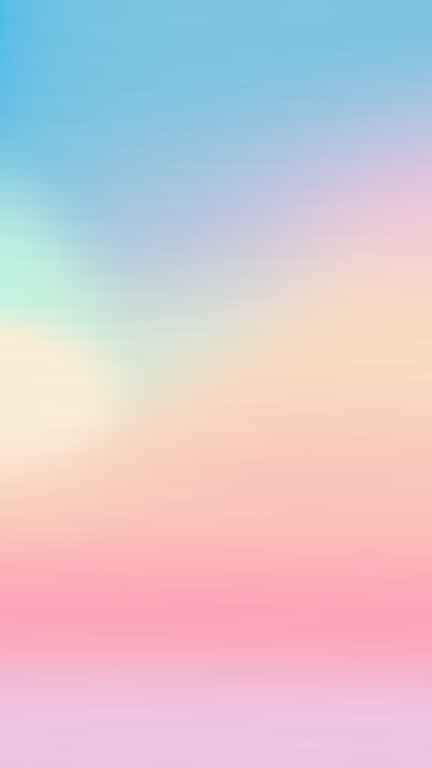
Reproduce this background procedurally as a WebGL 2 fragment shader.

```glsl
#version 300 es
precision highp float;
// Soft pastel sky: blue over lavender, mint and cream glows, peach, pink and orchid.

uniform vec2 u_resolution;
out vec4 fragColor;

const vec3 SKY = vec3(0.49, 0.77, 0.885);
const vec3 CYAN = vec3(0.31, 0.74, 0.91);
const vec3 AZURE = vec3(0.55, 0.80, 0.89);
const vec3 MIST = vec3(0.70, 0.78, 0.865);
const vec3 LILAC = vec3(0.91, 0.77, 0.87);
const vec3 MINT = vec3(0.76, 0.95, 0.88);
const vec3 SAGE = vec3(0.85, 0.91, 0.84);
const vec3 BLUSH = vec3(0.95, 0.83, 0.81);
const vec3 CREAM = vec3(0.975, 0.87, 0.765);
const vec3 IVORY = vec3(0.98, 0.93, 0.84);
const vec3 PEACH = vec3(0.98, 0.765, 0.73);
const vec3 PINK = vec3(0.99, 0.64, 0.715);
const vec3 ORCHID = vec3(0.94, 0.77, 0.89);

// Coverage of everything under a blurred edge.
float below(float height, float edge, float softness) {
    return 1.0 - smoothstep(edge - softness, edge + softness, height);
}

// Coverage of a blurred ellipse.
float blob(vec2 p, vec2 centre, vec2 radii, float softness) {
    return below(length((p - centre) / radii), 1.0, softness);
}

// Three colours blended from left to right.
vec3 across(float x, vec3 left, vec3 middle, vec3 right) {
    vec3 color = mix(left, middle, smoothstep(0.0, 0.36, x));
    return mix(color, right, smoothstep(0.25, 1.0, x));
}

float hash(vec2 p) {
    return fract(sin(dot(p, vec2(12.9898, 78.233))) * 43758.5453);
}

float valueNoise(vec2 p) {
    vec2 cell = floor(p);
    vec2 f = smoothstep(0.0, 1.0, fract(p));
    float low = mix(hash(cell), hash(cell + vec2(1.0, 0.0)), f.x);
    float high = mix(hash(cell + vec2(0.0, 1.0)), hash(cell + 1.0), f.x);
    return mix(low, high, f.y);
}

vec3 upperSky(vec2 p) {
    float corner = exp(-p.x / 0.10) * smoothstep(0.68, 1.0, p.y);
    vec3 color = mix(SKY, CYAN, corner);
    vec3 haze = across(p.x, AZURE, MIST, LILAC);
    return mix(color, haze, below(p.y, 0.75 + 0.10 * p.x, 0.14));
}

vec3 addGlows(vec3 color, vec2 p) {
    // Mint on the left fades through sage to blush on the right
    float mintEdge = 0.735 - 0.115 * smoothstep(0.0, 0.33, p.x);
    mintEdge += 0.08 * smoothstep(0.33, 1.0, p.x);
    color = mix(color, across(p.x, MINT, SAGE, BLUSH), below(p.y, mintEdge, 0.10));

    // Warm light rises towards the right
    float creamEdge = 0.47 + 0.16 * smoothstep(0.25, 0.9, p.x);
    color = mix(color, CREAM, below(p.y, creamEdge, 0.09));

    // Ivory glow bulges in from the left
    return mix(color, IVORY, blob(p, vec2(0.0, 0.48), vec2(0.27, 0.105), 0.34));
}

vec3 addHorizon(vec3 color, vec2 p) {
    float peachEdge = 0.35 + 0.10 * smoothstep(0.0, 0.7, p.x);
    color = mix(color, PEACH, below(p.y, peachEdge, 0.12));
    color = mix(color, PINK, below(p.y, 0.265, 0.08));
    return mix(color, ORCHID, below(p.y, 0.135 - 0.01 * p.x, 0.075));
}

void main() {
    vec2 p = gl_FragCoord.xy / u_resolution;
    vec3 color = addHorizon(addGlows(upperSky(p), p), p);

    // Faint level streaks
    color += 0.012 * (valueNoise(p * vec2(7.0, 170.0)) - 0.5);
    fragColor = vec4(color, 1.0);
}
```
